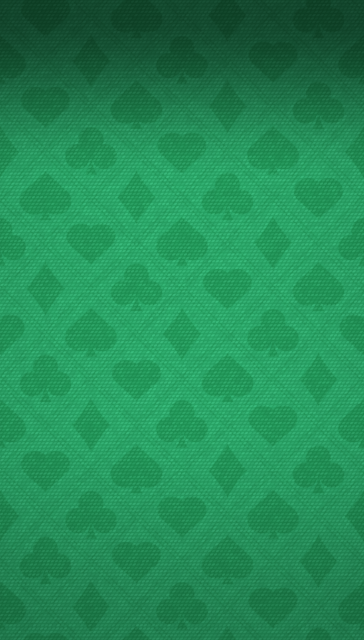
A WebGL 2 fragment shader for this pattern:

```glsl
#version 300 es
precision highp float;
// Green card-table felt: the four suits printed tone on tone in a diagonal
// lattice of faint double lines, over a staggered weave of slanted flecks.
// Suits are distance functions; light falls off at the top, gently below.

uniform vec2 u_resolution;
out vec4 fragColor;

const float COLUMNS = 8.0;                 // lattice steps across the width
const float ROW_PHASE = 0.34;              // first row below the top edge
const float SEAM_TOP = 1.0;                // rows where the suit order jumps
const float SEAM_BOTTOM = 12.0;
const vec3 FELT = vec3(0.172, 0.655, 0.414);
const vec3 PRINT = vec3(0.138, 0.596, 0.354);
const vec3 FLECK = vec3(0.066, 0.086, 0.086);
const vec2 WEAVE = vec2(92.0, 108.0);      // threads per canvas width
const float WEAVE_SHIFT = 0.5;             // stagger between rows
const float WEAVE_SLANT = 0.40;            // rise of each fleck to the right
const float LINE_OFFSET = 0.048;           // half the gap of a double line
const float LINE_HALF = 0.012;
const float LINE_STRENGTH = 0.50;
const float TOP_LIGHT = 0.44;
const float BOTTOM_FADE = 0.25;
const float SIDE_FADE = 0.06;

float hash(vec2 p) {
  return fract(sin(dot(p, vec2(127.1, 311.7))) * 43758.55);
}

float noise(vec2 p) {
  vec2 i = floor(p), f = fract(p);
  f = f * f * (3.0 - 2.0 * f);
  return mix(mix(hash(i), hash(i + vec2(1, 0)), f.x),
             mix(hash(i + vec2(0, 1)), hash(i + vec2(1, 1)), f.x), f.y);
}

// Heart with its tip at the origin: a square on its corner and two circles.
float heartBody(vec2 p) {
  p.x = abs(p.x);
  float square = (p.x + abs(p.y - 0.5) - 0.5) * 0.707;
  return min(square, length(p - vec2(0.25, 0.75)) - 0.354);
}

// Flared foot shared by spade and club.
float stem(vec2 p) {
  float t = clamp((-0.16 - p.y) / 0.34, 0.0, 1.0);
  return max(abs(p.x) - 0.03 - 0.10 * t * t, abs(p.y + 0.33) - 0.17);
}

float heart(vec2 p) {
  return heartBody(vec2(p.x / 0.89, (p.y + 0.47) / 0.81)) * 0.83;
}

float spade(vec2 p) {
  float body = heartBody(vec2(p.x / 0.94, (0.57 - p.y) / 0.86)) * 0.88;
  return min(body, stem(p));
}

float diamond(vec2 p) {
  vec2 q = pow(abs(p) / vec2(0.42, 0.58), vec2(0.93));
  return (q.x + q.y - 1.0) * 0.34;
}

float club(vec2 p) {
  float leaves = min(length(p - vec2(0.0, 0.27)),
                     length(vec2(abs(p.x) - 0.29, p.y + 0.10))) - 0.275;
  return min(min(leaves, length(p) - 0.18), stem(p));
}

float suitDistance(vec2 p, float kind) {
  if (kind < 0.5) return heart(p);
  if (kind < 1.5) return spade(p);
  if (kind < 2.5) return diamond(p);
  return club(p);
}

// Soft slanted flecks in staggered rows, each with its own brightness.
float weave(vec2 p) {
  vec2 w = p * WEAVE;
  float row = floor(w.y);
  w.x += row * WEAVE_SHIFT + 0.25 * hash(vec2(row, 3.0));
  vec2 f = fract(w) - 0.5;
  f.y += f.x * WEAVE_SLANT;
  float thread = 1.0 - smoothstep(0.08, 0.58, length(f * vec2(0.80, 1.1)));
  return thread * mix(0.55, 1.25, hash(vec2(floor(w.x), row)));
}

void main() {
  vec2 p = vec2(gl_FragCoord.x, u_resolution.y - gl_FragCoord.y) / u_resolution.x;
  vec2 uv = gl_FragCoord.xy / u_resolution;
  float aa = COLUMNS / u_resolution.x;

  // Diagonal lattice: suits sit at odd diagonals, lines run on even ones.
  vec2 g = p * COLUMNS - vec2(0.0, ROW_PHASE);
  vec2 diag = vec2(g.x + g.y, g.x - g.y);
  vec2 cell = 2.0 * floor(diag * 0.5) + 1.0;
  vec2 site = vec2(cell.x + cell.y, cell.x - cell.y) * 0.5;
  vec2 q = (g - site) * vec2(1.0, -1.0);

  // Suit order steps along the diagonals and jumps at the two seams.
  float order = (cell.x - 3.0) * 0.5 + 2.0 * mod(site.y, 2.0);
  order += 2.0 * step(SEAM_BOTTOM, site.y) + 1.0 - step(SEAM_TOP, site.y);
  float suit = 1.0 - smoothstep(-aa, aa, suitDistance(q, mod(order, 4.0)));

  vec2 offLine = abs(abs(mod(diag + 1.0, 2.0) - 1.0) * 0.707 - LINE_OFFSET);
  float line = 1.0 - smoothstep(LINE_HALF - aa * 0.5, LINE_HALF + aa, min(offLine.x, offLine.y));

  // Printed cloth, then the light across it.
  vec3 color = mix(FELT, PRINT, max(suit, line * LINE_STRENGTH));
  color += FLECK * (weave(p) - 0.33);
  color *= 0.98 + 0.04 * noise(p * 60.0);

  float down = 1.0 - uv.y;
  float light = mix(TOP_LIGHT, 1.0, smoothstep(0.02, 0.29, down));
  light *= 1.0 - BOTTOM_FADE * smoothstep(0.62, 1.05, down);
  light *= 1.0 - SIDE_FADE * pow(abs(uv.x * 2.0 - 1.0), 2.0);
  fragColor = vec4(color * light, 1.0);
}
```
